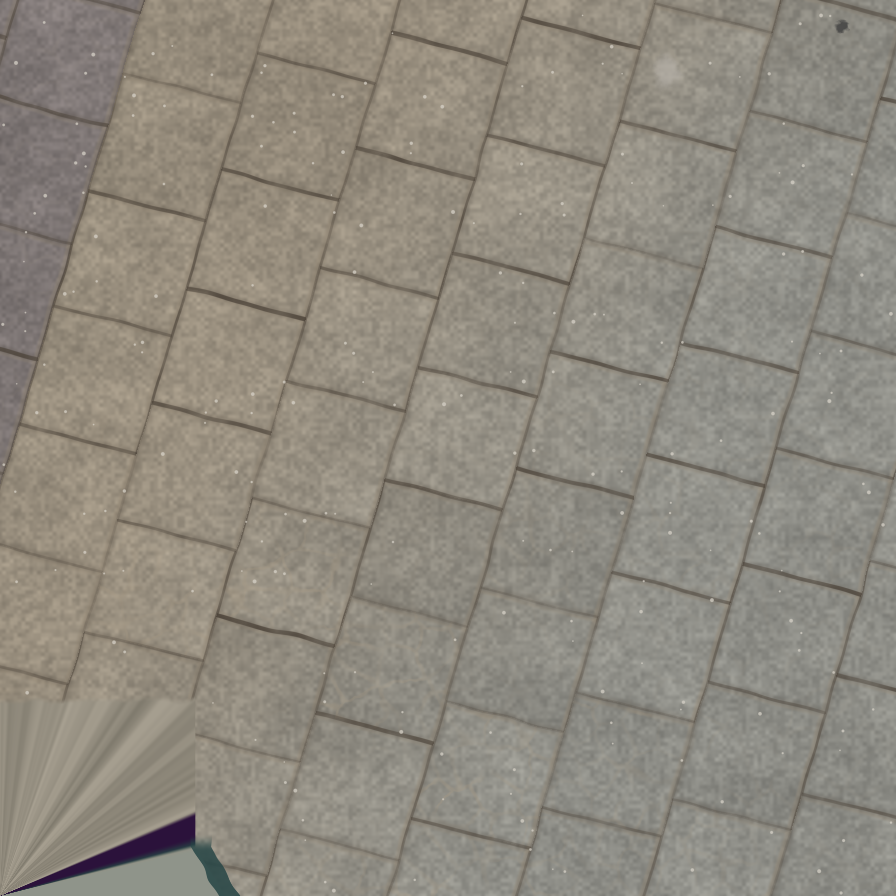
Write a Shadertoy shader that draws this texture.

```glsl
// Worn square paving in slanted, staggered columns, with a smeared fan in the lower left corner.

const vec2 PITCH = vec2(0.1423, 0.1397);   // column and row spacing
const vec3 WARM = vec3(0.595, 0.555, 0.490);
const vec3 COOL = vec3(0.555, 0.555, 0.530);
const vec3 MAUVE = vec3(0.500, 0.470, 0.465);
const vec3 SAND = vec3(0.660, 0.605, 0.520);
const vec3 JOINT = vec3(0.300, 0.265, 0.225);
const vec3 PURPLE = vec3(0.170, 0.070, 0.230);
const vec3 TEAL = vec3(0.150, 0.270, 0.270);

float hash(vec2 p) {
    return fract(sin(dot(p, vec2(127.1, 311.7))) * 43758.5453);
}

float noise(vec2 p) {
    vec2 i = floor(p), f = fract(p);
    f = f * f * (3.0 - 2.0 * f);
    return mix(mix(hash(i), hash(i + vec2(1, 0)), f.x),
               mix(hash(i + vec2(0, 1)), hash(i + vec2(1, 1)), f.x), f.y);
}

float fbm(vec2 p) {
    float sum = 0.0, amp = 0.5;
    for (int i = 0; i < 4; i++) {
        sum += amp * noise(p);
        p = p * 2.03 + 7.1;
        amp *= 0.5;
    }
    return sum / 0.9375;
}

// Gap between the two nearest scattered points: zero along the cracks.
float crackle(vec2 p) {
    vec2 cell = floor(p);
    float near = 9.0, next = 9.0;
    for (int y = -1; y <= 1; y++)
    for (int x = -1; x <= 1; x++) {
        vec2 c = cell + vec2(x, y);
        float d = length(c + vec2(hash(c), hash(c + 19.3)) - p);
        next = min(next, max(near, d));
        near = min(near, d);
    }
    return next - near;
}

// Antialiased line coverage at distance d.
float line(float d, float halfWidth, float px) {
    return 1.0 - smoothstep(halfWidth - px, halfWidth + px, abs(d));
}

// Small bright grains, one per cell at most.
float specks(vec2 p, float density, float px) {
    vec2 g = p * 90.0, cell = floor(g);
    vec2 centre = 0.25 + 0.5 * vec2(hash(cell + 3.7), hash(cell + 8.2));
    float d = length(fract(g) - centre) / 90.0;
    float size = mix(0.0007, 0.0022, hash(cell + 5.1));
    return step(1.0 - density, hash(cell)) * line(d, size, px);
}

vec3 paving(vec2 p, float px) {
    // Skewed lattice with a progressive row offset from column to column
    vec2 q = p + 0.003 * (vec2(noise(p * 30.0), noise(p * 30.0 + 40.0)) - 0.5);
    float u = (q.x + 0.297 * q.y - 0.0191) / PITCH.x;
    float col = floor(u);
    float v = (q.y - 0.26 * q.x) / PITCH.y - (0.806 - 0.48 * col + 0.0107 * col * col);
    float edge = floor(v + 0.5);
    float rowGap = v - edge - 0.05 * (hash(vec2(col, edge)) - 0.5);
    vec2 id = vec2(col, edge - step(rowGap, 0.0));
    float side = floor(u + 0.5);
    float dRow = rowGap * PITCH.y * 0.96;
    float dCol = (u - side) * PITCH.x * 0.96;

    // Stone colour: warm upper left, cool lower right, mauve first column
    float cool = smoothstep(0.35, 1.05, p.x * 0.9 + p.y * 0.5 + 0.12 * (fbm(p * 5.0) - 0.5));
    vec3 c = mix(WARM, COOL, cool);
    c = mix(c, MAUVE, step(col, 0.5));
    c *= 0.97 + 0.06 * hash(id + 4.0);
    c *= 0.92 + 0.16 * fbm(p * 18.0 + id);
    c *= 0.92 + 0.16 * noise(p * 230.0);
    c *= 0.95 + 0.10 * noise(p * 110.0 + 9.0);

    // Pale crazing, stronger on some of the lower stones
    float crazed = smoothstep(0.35, 1.0, hash(id + 27.0)) * smoothstep(0.3, 0.8, p.y) * (1.0 - 0.7 * smoothstep(0.5, 0.8, p.x));
    float crack = 1.0 - smoothstep(0.03, 0.17, crackle(p * 27.0 + 0.5 * fbm(p * 40.0)));
    c = mix(c, SAND, crack * (0.07 + 0.4 * crazed) * noise(p * 35.0));

    // Joints: sandy rims beside dark, unevenly filled gaps
    float fillRow = hash(vec2(col, edge) + 61.0);
    float fillCol = hash(vec2(side, id.y) + 83.0);
    float wear = 0.45 + 0.55 * noise(p * 45.0);
    c = mix(c, SAND, 0.30 * wear * line(dRow - 0.004, 0.002, 0.002));
    c = mix(c, SAND, 0.40 * wear * line(dCol + 0.003, 0.0025, 0.002));
    c = mix(c, JOINT, 0.22 * (1.0 - smoothstep(0.0, 0.008, min(abs(dRow), abs(dCol)))));
    c = mix(c, JOINT, wear * mix(0.25, 0.95, fillRow) * line(dRow, mix(0.0012, 0.0024, fillRow), px));
    c = mix(c, JOINT, wear * mix(0.15, 0.75, fillCol) * line(dCol, 0.0015, px));

    // Specks, a pale stain and a dark spot
    c = mix(c, vec3(0.84, 0.82, 0.78), 0.75 * specks(p, mix(0.03, 0.06, step(col, 0.5)), px));
    float ragged = 0.022 * (fbm(p * 70.0) - 0.5);
    c = mix(c, vec3(0.72, 0.70, 0.67), 0.6 * (1.0 - smoothstep(0.006, 0.022, length(p - vec2(0.744, 0.078)) + ragged)));
    return mix(c, vec3(0.25), 0.8 * line(length(p - vec2(0.938, 0.030)) + ragged, 0.007, 0.002));
}

// Rays spreading from the corner, with a dark wedge; p has its origin there.
vec3 smear(vec2 p, float px) {
    float angle = atan(p.y, p.x), soft = 0.012 + px;
    float streak = 0.6 * noise(vec2(angle * 14.0, 2.0)) + 0.4 * noise(vec2(angle * 50.0, 5.0));
    vec3 c = mix(vec3(0.49, 0.47, 0.42), vec3(0.68, 0.65, 0.59), streak);
    c = mix(vec3(0.56, 0.58, 0.54), c, smoothstep(0.22, 0.27, angle));
    float wedge = smoothstep(0.25 - soft, 0.25 + soft, angle) * (1.0 - smoothstep(0.40 - soft, 0.40 + soft, angle));
    return mix(c, mix(TEAL, PURPLE, smoothstep(0.24, 0.30, angle)), wedge);
}

void mainImage(out vec4 fragColor, in vec2 fragCoord) {
    vec2 uv = fragCoord / iResolution.xy;
    float px = 0.75 / iResolution.y;
    vec3 c = paving(vec2(uv.x, 1.0 - uv.y), px);

    // Smeared corner and the dark fringe at its lower right
    float border = 0.218 + 0.6 * max(0.055 - uv.y, 0.0);
    float fringe = line(uv.x - border - 0.005, 0.008 + 0.006 * noise(uv * 60.0), px) * (1.0 - smoothstep(0.05, 0.07, uv.y));
    float top = 0.218 + 0.006 * (noise(uv * 50.0) - 0.5);
    float inside = (1.0 - smoothstep(border - px, border + px, uv.x)) * (1.0 - smoothstep(top - 0.004, top + 0.004, uv.y));
    c = mix(c, smear(uv, px), inside);
    c = mix(c, TEAL, 0.85 * fringe);
    fragColor = vec4(c, 1.0);
}
```
